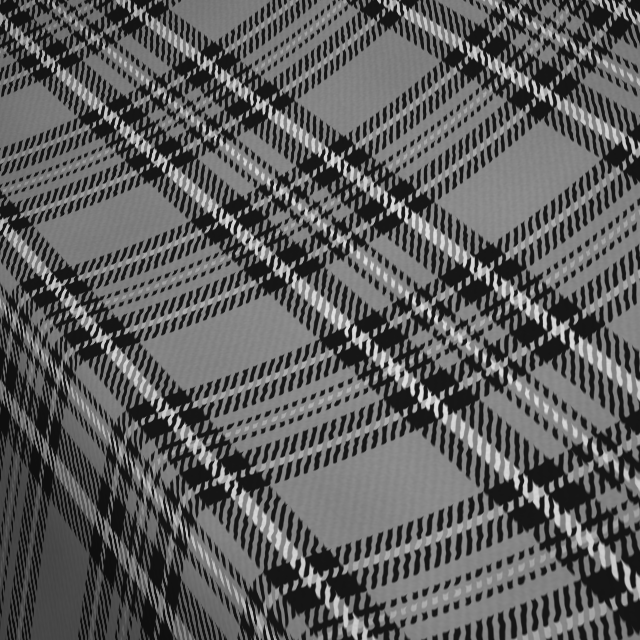
A Shadertoy shader for this texture:

```glsl
// Grey tartan twill laid over a table edge and seen at a slant.
// Each canvas point is unrolled to cloth coordinates (one unit per repeat);
// a striped sett is read along both axes and interlaced by a diagonal weave.

const vec2  VANISH = vec2(-1.277, -1.107); // where the warp lines meet, y down
const float WARP_PERIOD = 0.412;           // log slope per warp repeat
const float WARP_PHASE = 0.2;
const float WEFT_ORIGIN = 0.515;           // log depth of the second weft band
const float FOLD = -0.93;                  // warp coordinate of the table edge
const float FOLD_ROUND = 0.003;
const float WEFT_SCALE = 1.1;              // weft bands are a little wider

const float GROUND = 0.51;
const float DARK = 0.07;
const float WARP_LIGHT = 0.80;
const float WEFT_LIGHT = 0.66;
const float EDGE = 0.005;                  // softness of the stripe edges
const vec2  TWILL = vec2(36.0, 21.0);      // diagonal ribs per repeat
const float GRAIN = 0.05;

float hash(vec2 p) {
    p = fract(p * vec2(0.1031, 0.1137));
    p += dot(p, p.yx + 33.33);
    return fract((p.x + p.y) * p.x * 17.0);
}

float noise(vec2 p) {
    vec2 i = floor(p), f = fract(p);
    f = f * f * (3.0 - 2.0 * f);
    return mix(mix(hash(i), hash(i + vec2(1, 0)), f.x),
               mix(hash(i + vec2(0, 1)), hash(i + vec2(1, 1)), f.x), f.y);
}

// Canvas point (y down) to warp and weft coordinates
vec2 unrollCloth(vec2 q) {
    vec2 r = q - VANISH;
    float u = -(log(r.y / r.x) + WARP_PHASE) / WARP_PERIOD;

    // The weft bows gently on top and hangs steeply past the fold
    float top = 0.5 * (u + FOLD + sqrt((u - FOLD) * (u - FOLD) + FOLD_ROUND));
    float bow = 0.0517 + 0.246 * top - 0.055 * top * top + 0.07 * (u - top);

    float t = log(r.x) - bow - WEFT_ORIGIN;
    float v = 2.0 + t * (8.45 - 1.46 * t - 8.6 * t * t);
    return vec2(u, v);
}

float stripe(float d, float center, float halfWidth, float soft) {
    return 1.0 - smoothstep(-soft, soft, abs(d - center) - halfWidth);
}

// Yarn tone across one mirrored repeat
float sett(float s, float scale, float light, float lineHalf, float soft) {
    float d = abs(fract(s + 0.5) - 0.5) / scale;
    float dark = max(stripe(d, 0.195, 0.093, soft), stripe(d, 0.036, 0.011, soft));
    float pale = max(stripe(d, 0.2, lineHalf, soft), stripe(d, 0.0, 0.010, soft));
    return mix(mix(GROUND, DARK, dark), light, pale);
}

void mainImage(out vec4 fragColor, in vec2 fragCoord) {
    vec2 q = fragCoord / iResolution.xy;
    q.y = 1.0 - q.y;
    vec2 cloth = unrollCloth(q);
    vec2 soft = max(vec2(EDGE), 0.7 * fwidth(cloth));

    // Diagonal ribs decide which yarn lies on top
    float phase = dot(cloth, TWILL) + 0.25 * (noise(cloth * 45.0) - 0.5);
    float rib = sin(6.28318 * phase);
    float ribDetail = 1.0 - smoothstep(0.3, 0.7, fwidth(phase));
    float over = mix(0.5, smoothstep(-0.6, 0.6, rib), ribDetail);

    // Stripes in both directions, their edges stepped slightly by the ribs
    vec2 s = cloth + 0.003 * rib * ribDetail;
    float warp = sett(s.x, 1.0, WARP_LIGHT, 0.022, soft.x);
    float weft = sett(s.y, WEFT_SCALE, WEFT_LIGHT, 0.016, soft.y);
    float tone = mix(weft, warp, over);

    // Yarn wear and fine fabric relief
    tone *= 1.0 + GRAIN * (noise(cloth * vec2(150.0, 110.0)) - 0.5)
                + 0.08 * (noise(cloth * 5.0) - 0.5) + 0.02 * rib * ribDetail;

    // Soft light on the table top, shade on the hanging side
    vec2 away = q - vec2(0.65, 0.55);
    float light = 1.03 - 0.33 * dot(away, away);
    light *= mix(0.58, 1.0, smoothstep(-1.4, -0.85, cloth.x));

    fragColor = vec4(vec3(clamp(tone * light + 0.015, 0.0, 1.0)), 1.0);
}
```
